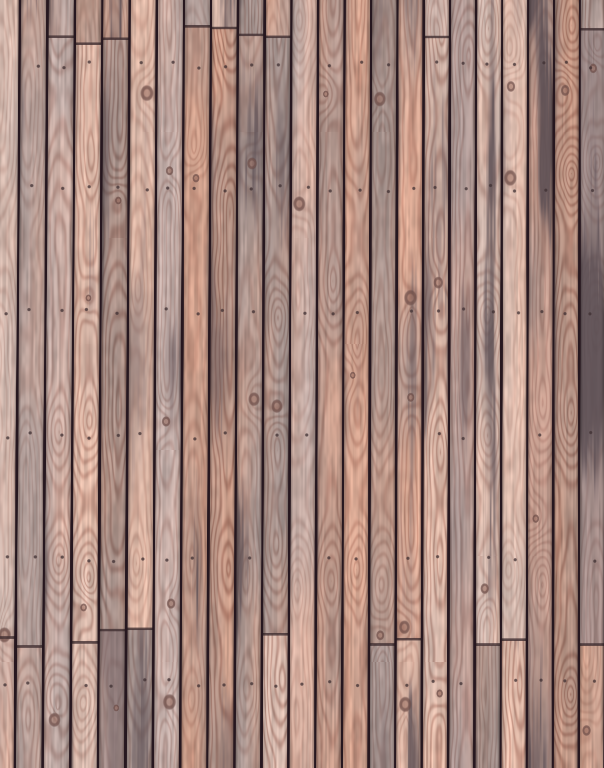
This texture is drawn by a WebGL 1 fragment shader. Its source:

```glsl
precision highp float;
// Weathered timber cladding: narrow upright boards with dark gaps, butt joints, grain, knots and nails.
uniform vec2 u_resolution;

float hash(vec2 p) {
  vec3 q = fract(vec3(p.xyx) * 0.1031);
  q += dot(q, q.yzx + 33.33);
  return fract((q.x + q.y) * q.z);
}

float noise(vec2 p) {
  vec2 i = floor(p), f = fract(p);
  f = f * f * (3.0 - 2.0 * f);
  return mix(mix(hash(i), hash(i + vec2(1, 0)), f.x),
             mix(hash(i + vec2(0, 1)), hash(i + vec2(1, 1)), f.x), f.y);
}

// Board coordinate: slightly leaning on the left, boards a little wider there
float boardCoord(vec2 uv) {
  float t = (uv.x - 0.033) / 0.927;
  float lean = 0.19 * (1.0 - uv.y) * (1.0 - 0.8 * uv.x);
  return t * 21.0 + lean - 0.72 * 0.25 * 4.0 * t * (1.0 - t) * 0.25 - 0.14 * t * (1.0 - t) * 4.0 + 30.0;
}

void main() {
  vec2 uv = gl_FragCoord.xy / u_resolution;
  float k = boardCoord(uv);
  float board = floor(k), across = fract(k);
  float along = uv.y * 29.0;
  float px = 22.7 / u_resolution.x;

  // Butt joints: each board may be cut at a few heights
  float segment = 0.0, joint = 0.0;
  for (int i = 0; i < 3; i++) {
    float n = float(i);
    float level = i == 0 ? 0.17 : (i == 1 ? 0.46 + 0.19 * step(0.5, hash(vec2(board, 71.0))) : 0.955);
    float chance = i == 1 ? 0.1 : 0.32;
    float present = step(hash(vec2(board, 40.0 + n)), chance);
    float d = along - 29.0 * (level + 0.025 * (hash(vec2(board, 50.0 + n)) - 0.5));
    segment += present * step(0.0, d);
    joint = max(joint, present * (1.0 - smoothstep(0.03, 0.03 + px, abs(d))));
  }
  vec2 id = vec2(board, segment * 7.0 + 3.0);
  float tone = hash(id), hue = hash(id + 13.7), figure = hash(id + 29.3);
  vec2 p = vec2(across + board * 17.0, along + segment * 53.0);

  // Knots: at most one per stretch of board
  vec2 cell = vec2(board, floor(along / 4.0));
  float size = 0.09 + 0.12 * hash(cell + 5.1);
  vec2 center = vec2(0.3 + 0.4 * hash(cell + 8.2), 1.0 + 2.0 * hash(cell + 3.4));
  vec2 toKnot = vec2(across, mod(along, 4.0)) - center;
  float knotDist = length(toKnot * vec2(1.0, 0.8)) / size;
  float hasKnot = step(hash(cell + 91.0), 0.2);
  float bulge = hasKnot * exp(-dot(toKnot, toKnot * vec2(6.0, 1.5)));

  // Grain: arched growth rings cut lengthwise, plus fine fibres
  float arch = 1.8 * (noise(vec2(board * 9.1 + segment, along * 0.2)) - 0.5);
  float wobble = 0.12 * noise(p * vec2(3.0, 0.7));
  float rings = length(vec2(across - 0.25 - 0.5 * figure, arch)) + wobble + 0.35 * bulge;
  float ringWave = 0.5 + 0.5 * sin(rings * 46.0);
  float ringLine = ringWave * ringWave * (0.35 + 0.65 * figure);
  float fibre = noise(p * vec2(15.0, 0.45)) - 0.5;
  float fleck = noise(p * vec2(9.0, 2.5)) - 0.5;
  float patches = noise(p * vec2(1.3, 0.22)) - 0.5;

  // Wood colour: warm pink to bleached grey, drifting along the board
  float warmth = clamp(hue + 0.9 * patches, 0.0, 1.0);
  vec3 wood = mix(vec3(0.75, 0.67, 0.65), vec3(0.82, 0.64, 0.56), warmth);
  wood *= 0.89 + 0.22 * tone + 0.12 * patches;
  wood = mix(wood, vec3(0.86, 0.76, 0.71), 0.5 * step(0.82, tone));
  wood *= 1.0 + 0.17 * fibre + 0.10 * fleck;
  wood = mix(wood, wood * vec3(0.80, 0.70, 0.68), 0.75 * ringLine);

  // Grey weathering: some whole boards, and long stains along the left edges
  float grey = smoothstep(0.78, 0.95, hash(id + 61.0));
  float stain = noise(vec2(across * 1.6 + board * 5.0, along * 0.13 + segment * 9.0));
  stain += 0.25 * fibre + 0.12 * (0.5 - across);
  float wear = smoothstep(0.68, 1.0, stain + 0.22 * grey) * (0.3 + 0.6 * hash(id + 77.0));
  wood = mix(wood, vec3(0.60, 0.52, 0.52) * (1.0 + 0.3 * fibre), 0.55 * grey);
  wood = mix(wood, vec3(0.35, 0.30, 0.32), wear);

  // Knot: brown heart with a dark rim
  float heart = hasKnot * (1.0 - smoothstep(0.8, 1.2, knotDist));
  float rim = hasKnot * (1.0 - smoothstep(0.1, 0.45, abs(knotDist - 0.85)));
  wood = mix(wood, vec3(0.60, 0.43, 0.38), 0.55 * heart);
  wood = mix(wood, vec3(0.36, 0.25, 0.24), 0.5 * rim);

  // Nails: level rows of small dark heads, some missing
  float row = floor(uv.y / 0.161);
  vec2 nail = vec2(across - 0.4 - 0.3 * hash(vec2(board, row + 20.0)),
                   along - 29.0 * 0.161 * (row + 0.5) - 1.0 + 0.25 * hash(vec2(row, board)));
  float head = 1.0 - smoothstep(0.03, 0.05 + px, length(nail));
  wood = mix(wood, vec3(0.24, 0.18, 0.19), 0.75 * head * step(0.2, hash(vec2(board + 4.0, row))));

  // Joints, rounded edges and the open gaps
  wood = mix(wood, vec3(0.25, 0.18, 0.19), 0.8 * joint);
  float edge = min(across, 1.0 - across);
  wood *= 0.76 + 0.24 * smoothstep(0.03, 0.17, edge);
  float gapWidth = 0.036 + 0.018 * noise(vec2(floor(k + 0.5) * 3.0, along * 0.25));
  float gap = 1.0 - smoothstep(gapWidth - 0.5 * px, gapWidth + 0.5 * px, edge);
  gl_FragColor = vec4(mix(wood, vec3(0.15, 0.09, 0.12), gap), 1.0);
}
```
